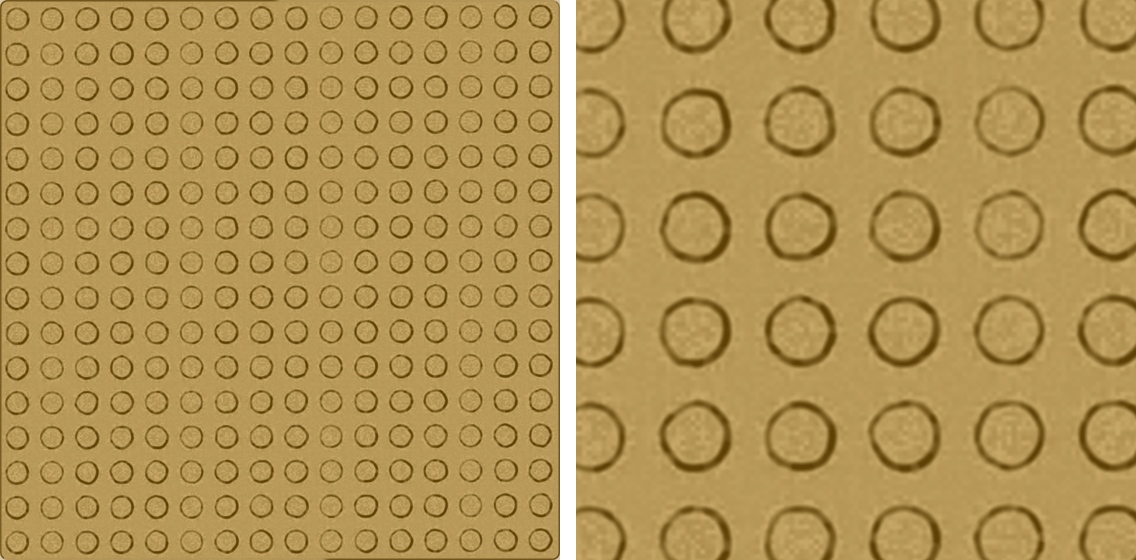
Left: the whole. Right: its middle third, enlarged.
Give the GLSL for this pattern, as a WebGL 2 fragment shader.

```glsl
#version 300 es
precision highp float;

uniform vec2 u_resolution;
out vec4 fragColor;

float hash(vec2 p) {
    return fract(sin(dot(p, vec2(127.1, 311.7))) * 43758.5453);
}

float noise(vec2 p) {
    vec2 i = floor(p), f = fract(p);
    f = f * f * (3.0 - 2.0 * f);
    return mix(mix(hash(i), hash(i + vec2(1, 0)), f.x),
               mix(hash(i + vec2(0, 1)), hash(i + vec2(1, 1)), f.x), f.y);
}

float roundedBox(vec2 p, vec2 halfSize, float radius) {
    vec2 q = abs(p) - halfSize + radius;
    return length(max(q, 0.0)) + min(max(q.x, q.y), 0.0) - radius;
}

void main() {
    vec2 uv = gl_FragCoord.xy / u_resolution;
    float px = 1.0 / min(u_resolution.x, u_resolution.y);
    vec3 baseTan = vec3(0.72, 0.60, 0.35);
    vec3 lightTan = vec3(0.78, 0.66, 0.41);
    vec3 shadeTan = vec3(0.62, 0.50, 0.25);
    vec3 outline = vec3(0.37, 0.25, 0.02);

    // 16 by 16 grid of studs, rows rising slightly to the right
    vec2 grid = (uv - vec2(0.0306, 0.0310 + 0.0050 * (uv.x - 0.03))) / 0.0623;
    vec2 cell = clamp(floor(grid + 0.5), 0.0, 15.0);
    vec2 p = (grid - cell) * 0.0623;
    float dist = length(p);
    vec2 dir = p / max(dist, 1e-5);

    // Grain, strongest around the studs and calm in the gutters
    float grain = noise(uv * 340.0) - 0.5;
    float nearStud = 1.0 - smoothstep(0.023, 0.031, dist);
    grain *= mix(0.25, 1.0, nearStud);
    vec3 color = mix(baseTan, lightTan, clamp(grain * 2.2, 0.0, 1.0));
    color = mix(color, shadeTan, clamp(-grain * 0.9, 0.0, 1.0));

    // Uneven ring; every fourth column is thinner and paler
    float thin = 1.0 - step(0.5, mod(cell.x + 3.0, 4.0));
    float wobble = noise(dir * 1.6 + cell * 17.3 + 5.0) - 0.5;
    float radius = 0.0191 + 0.0021 * wobble * (1.0 - 0.6 * thin);
    float wear = smoothstep(0.1, 0.9, noise(uv * 170.0 + 31.0));
    float lowerRight = 0.5 + 0.5 * dot(dir, normalize(vec2(0.8, -0.6)));
    float halfWidth = 0.0016 + 0.0006 * lowerRight * (1.0 - thin) + 0.0004 * wear;
    float soft = max(px, 0.0019);
    float offset = abs(dist - radius);
    float ring = 1.0 - smoothstep(-soft, soft, offset - halfWidth);
    float ink = 0.50 + 0.40 * wear + 0.24 * lowerRight - 0.12 * thin;
    ink += 0.15 * (hash(cell) - 0.5);

    // Pale flecks on both sides of the line
    float halo = smoothstep(0.0070, 0.0040, offset) * noise(uv * 230.0 + 70.0);
    color = mix(color, lightTan, 0.6 * halo);
    color = mix(color, outline, ring * clamp(ink, 0.0, 1.0));

    // Plate border: left side, half of the top, half of the bottom, faint right
    float plate = roundedBox(uv - 0.5, vec2(0.5), 0.014);
    float border = smoothstep(-0.0036, -0.0014, plate);
    float topLeft = step(0.5, uv.y) * (1.0 - smoothstep(0.485, 0.505, uv.x));
    float bottomRight = step(uv.y, 0.5) * smoothstep(0.57, 0.59, uv.x);
    float side = uv.x < 0.008 ? 0.9 : uv.x > 0.992 ? 0.5 : 0.15;
    float strength = max(side, max(topLeft, bottomRight));
    color = mix(color, outline, border * strength);
    color = mix(color, vec3(0.85, 0.79, 0.66), smoothstep(-px, px, plate));

    fragColor = vec4(color, 1.0);
}
```
